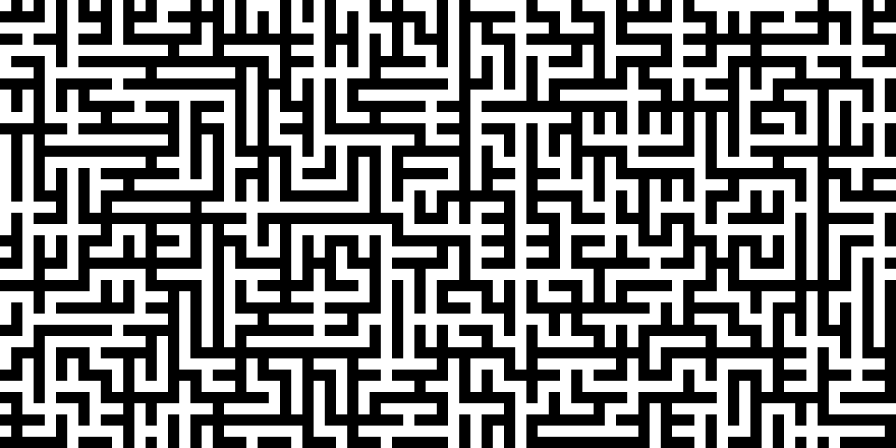
Reproduce this pattern procedurally as a WebGL 2 fragment shader.

```glsl
#version 300 es
precision highp float;
precision highp int;
// Draws a black and white maze whose walls and corridors have equal width.

uniform vec2 u_resolution;
out vec4 fragColor;

const ivec2 DIRECTIONS[4] = ivec2[4](ivec2(1, 0), ivec2(0, 1), ivec2(-1, 0), ivec2(0, -1));

// Integer hash of a grid square, from 0 to 1
float hash(ivec2 square, uint seed) {
    uint h = uint(square.x) * 0x9E37u + uint(square.y) * 0x85EBCA6Bu + seed;
    h = (h ^ (h >> 16)) * 0x7FEB352Du;
    h = (h ^ (h >> 15)) * 0x846CA68Bu;
    return float((h ^ (h >> 16)) >> 8) / 16777216.0;
}

// Random link weight; each block slightly favours upright or level runs
float linkWeight(ivec2 link) {
    float bias = 0.36 * (hash(link >> 3, 71u) - 0.5);
    return hash(link, 5u) + ((link.x & 1) == 1 ? bias : -bias);
}

// True if the group of nodes beyond a link has no better way out.
// Walls (side +1) prefer light links, corridors (side -1) heavy ones.
bool isBestExit(ivec2 link, ivec2 toNode, float side) {
    float limit = side * linkWeight(link);
    ivec2 node = link + toNode;
    for (int i = 0; i < 4; i++) {
        ivec2 dir = DIRECTIONS[i];
        if (dir == -toNode || side * linkWeight(node + dir) > limit) continue;
        ivec2 next = node + 2 * dir;
        for (int j = 0; j < 4; j++) {
            ivec2 exitDir = DIRECTIONS[j];
            if (exitDir != -dir && side * linkWeight(next + exitDir) <= limit) return false;
        }
    }
    return true;
}

// Brightness of one grid square: 0 for wall, 1 for corridor
float mazeSquare(ivec2 square) {
    bool oddColumn = (square.x & 1) == 1;

    // Fixed nodes alternate with the links between them
    if (((square.x + square.y) & 1) == 1) return oddColumn ? 0.0 : 1.0;

    // Join isolated walls first, then isolated corridors
    ivec2 alongWall = oddColumn ? ivec2(0, 1) : ivec2(1, 0);
    ivec2 acrossWall = alongWall.yx;
    if (isBestExit(square, alongWall, 1.0) || isBestExit(square, -alongWall, 1.0)) return 0.0;
    if (isBestExit(square, acrossWall, -1.0) || isBestExit(square, -acrossWall, -1.0)) return 1.0;
    return linkWeight(square) < 0.54 ? 0.0 : 1.0;
}

void main() {
    // Forty squares fill the canvas height
    float pixelSize = 40.0 / u_resolution.y;
    vec2 pixelCorner = (gl_FragCoord.xy - 0.5) * pixelSize;
    ivec2 base = ivec2(floor(pixelCorner));

    // Blend the squares under this pixel by their covered area
    vec2 overlap = clamp((fract(pixelCorner) + pixelSize - 1.0) / pixelSize, 0.0, 1.0);
    float brightness = 0.0;
    for (int i = 0; i < 4; i++) {
        ivec2 corner = ivec2(i & 1, i >> 1);
        vec2 share = mix(1.0 - overlap, overlap, vec2(corner));
        float area = share.x * share.y;
        if (area > 0.001) brightness += area * mazeSquare(base + corner);
    }
    fragColor = vec4(vec3(brightness), 1.0);
}
```
